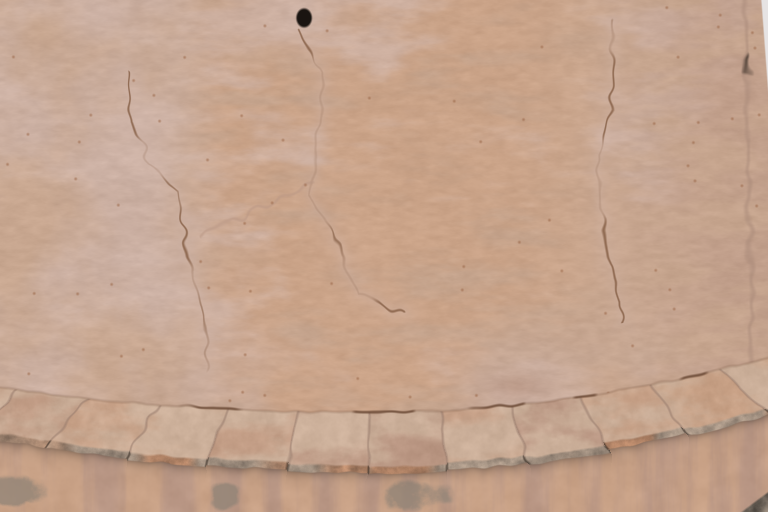
A Shadertoy shader for this texture:

```glsl
// A curved, weathered plaster wall with hairline cracks, standing on a stone ledge.
// Layered value noise tints the plaster; polylines cut the cracks; the ledge is
// bounded by two bowed curves and split into slabs. Units: canvas height = 1.

const vec3 PLASTER = vec3(0.785, 0.655, 0.565);
const vec3 OCHRE = vec3(0.790, 0.637, 0.530);
const vec3 CHALK = vec3(0.805, 0.700, 0.652);
const vec3 ROSE = vec3(0.725, 0.590, 0.520);
const vec3 STONE = vec3(0.800, 0.690, 0.605);
const vec3 GREY = vec3(0.560, 0.510, 0.460);
const vec3 RUST = vec3(0.610, 0.410, 0.290);
const vec3 DARK = vec3(0.200, 0.160, 0.130);
const vec3 SKY = vec3(0.900, 0.890, 0.890);
const vec2 HOLE = vec2(0.594, 0.965);
const float BOW_X = 0.723;        // lowest point of the ledge curves
const float SLAB_WIDTH = 0.158;
const float SLAB_START = 0.085;
const float LIP = 0.014;          // thickness of the slab fronts

// Main cracks, from top to bottom
const vec2 CRACK_LEFT[7] = vec2[7](vec2(.25, .86), vec2(.258, .765), vec2(.293, .678),
  vec2(.348, .625), vec2(.371, .473), vec2(.396, .404), vec2(.406, .277));
const vec2 CRACK_MID[7] = vec2[7](vec2(.586, .945), vec2(.629, .854), vec2(.625, .766),
  vec2(.605, .62), vec2(.654, .53), vec2(.701, .426), vec2(.787, .387));
const vec2 CRACK_RIGHT[7] = vec2[7](vec2(1.195, .96), vec2(1.195, .785), vec2(1.168, .697),
  vec2(1.178, .57), vec2(1.191, .482), vec2(1.213, .41), vec2(1.215, .37));

float hash(vec2 p) {
  vec3 q = fract(p.xyx * vec3(0.1031, 0.1030, 0.0973));
  q += dot(q, q.yzx + 33.33);
  return fract((q.x + q.y) * q.z);
}

float noise(vec2 p) {
  vec2 i = floor(p), f = fract(p);
  f = f * f * (3.0 - 2.0 * f);
  return mix(mix(hash(i), hash(i + vec2(1, 0)), f.x),
             mix(hash(i + vec2(0, 1)), hash(i + vec2(1, 1)), f.x), f.y);
}

float fbm(vec2 p) {
  float sum = 0.0, amp = 0.5;
  for (int i = 0; i < 5; i++) {
    sum += amp * noise(p);
    p = mat2(1.6, 1.2, -1.2, 1.6) * p + 17.3;
    amp *= 0.5;
  }
  return sum;
}

float segment(vec2 p, vec2 a, vec2 b) {
  vec2 d = b - a;
  return length(p - a - d * clamp(dot(p - a, d) / dot(d, d), 0.0, 1.0));
}

float polyline(vec2 p, vec2 pts[7]) {
  float d = 9.0;
  for (int i = 0; i < 6; i++) d = min(d, segment(p, pts[i], pts[i + 1]));
  return d;
}

float line(float d, float w) {
  return 1.0 - smoothstep(0.0, w + 1.0 / iResolution.y, d);
}

float spot(vec2 p, vec2 centre, vec2 radius) {
  vec2 q = (p - centre) / radius;
  return exp(-dot(q, q));
}

float bow(float x, float base, float left, float right) {
  float d = x - BOW_X;
  return base + d * d * (d < 0.0 ? left : right);
}

vec3 plaster(vec2 p) {
  // Broad tints: chalky left, ochre middle, rosy right
  float blotch = fbm(p * 4.0 + 3.0), brush = fbm(p * vec2(7.0, 26.0));
  float fine = fbm(p * vec2(45.0, 110.0));
  float left = 1.0 - smoothstep(0.30, 0.46, p.x + 0.16 * (blotch - 0.5));
  float middle = smoothstep(0.34, 0.45, p.x) * (1.0 - smoothstep(0.95, 1.3, p.x));
  vec3 c = mix(PLASTER, OCHRE, middle * smoothstep(0.25, 0.65, brush + 0.15 * p.y));
  c = mix(c, CHALK, left * smoothstep(0.28, 0.62, blotch) * 0.85);
  c = mix(c, CHALK, 0.75 * smoothstep(0.52, 0.72, 0.6 * blotch + 0.4 * brush + 0.06));
  c = mix(c, ROSE, 0.65 * smoothstep(1.1, 1.5, p.x) * smoothstep(0.3, 0.65, brush));
  c = mix(c, CHALK, 0.5 * smoothstep(0.45, 0.22, p.y) * smoothstep(0.3, 0.6, blotch));
  c = mix(c, CHALK, 0.7 * spot(p, HOLE, vec2(0.07, 0.06)));
  c = mix(c, ROSE, 0.7 * spot(p, vec2(1.01, 0.245), vec2(0.06, 0.025)));
  c += 0.07 * (fine - 0.5) + 0.045 * (brush - 0.5);

  // Cracks, each with a pale worn border
  vec2 q = p + 0.014 * (vec2(noise(p * 42.0), noise(p * 42.0 + 9.0)) - 0.5);
  float d = min(polyline(q, CRACK_LEFT), min(polyline(q, CRACK_MID), polyline(q, CRACK_RIGHT)));
  float branch = segment(q, vec2(0.61, 0.64), vec2(0.39, 0.54));
  float strength = 0.2 + 0.65 * smoothstep(0.35, 0.65, noise(p * 13.0));
  c = mix(c, CHALK, 0.4 * exp(-d * 65.0));
  c = mix(c, vec3(0.53, 0.38, 0.28), strength * line(d, 0.0022));
  c = mix(c, ROSE, 0.5 * line(branch, 0.003));

  // Sparse pits
  vec2 cell = floor(p * 24.0), f = fract(p * 24.0);
  vec2 at = 0.2 + 0.6 * vec2(hash(cell + 5.0), hash(cell + 21.0));
  c = mix(c, RUST, 0.6 * step(0.91, hash(cell)) * line(length(f - at) / 24.0, 0.003));

  // Drain hole, right-hand scar and the sky past the wall
  c = mix(c, DARK * 0.5, line(length((p - HOLE) * vec2(1.1, 0.9)) - 0.0135, 0.004));
  float scar = segment(q, vec2(1.462, 0.89), vec2(1.46, 0.86));
  c = mix(c, DARK, 0.75 * line(scar, 0.006));
  c = mix(c, ROSE * 0.9, 0.45 * line(abs(q.x - 1.455 - 0.02 * (1.0 - p.y)), 0.006));
  return mix(c, SKY, line(1.489 + 0.075 * (1.0 - p.y) - p.x, 0.002));
}

vec3 plinth(vec2 p, float edge) {
  float grain = fbm(p * 32.0), streak = fbm(p * vec2(30.0, 3.0));
  vec3 c = mix(OCHRE, ROSE, smoothstep(0.3, 0.7, streak)) + 0.07 * (grain - 0.5);
  float stain = spot(p, vec2(0.44, 0.03), vec2(0.04, 0.03)) + spot(p, vec2(0.03, 0.04), vec2(0.07, 0.035))
              + spot(p, vec2(0.79, 0.03), vec2(0.05, 0.035)) + 0.5 * spot(p, vec2(0.87, 0.03), vec2(0.035));
  c = mix(c, GREY, 0.75 * smoothstep(0.35, 0.6, stain * (0.4 + grain)));
  c *= 1.0 - 0.28 * exp(-max(edge - p.y, 0.0) * 100.0);
  return mix(c, GREY * (0.3 + grain), line(0.75 * (1.5 - p.x) + p.y - 0.035, 0.005) * step(1.4, p.x));
}

void mainImage(out vec4 fragColor, in vec2 fragCoord) {
  vec2 p = fragCoord / iResolution.y;
  p.x *= 1.5 * iResolution.y / iResolution.x;
  float px = 1.0 / iResolution.y, rough = noise(p * 38.0) - 0.5;
  float top = bow(p.x, 0.195, 0.09, 0.178) + 0.005 * rough;
  float bottom = bow(p.x, 0.078, 0.112, 0.187);

  // Slab joints fan out toward the viewer
  float depth = clamp((p.y - bottom) / (top - bottom), 0.0, 1.0);
  float u = (0.75 + (p.x - 0.75) * (1.0 + 0.15 * depth) + 0.012 * rough - SLAB_START) / SLAB_WIDTH;
  float id = floor(u), joint = (0.5 - abs(fract(u) - 0.5)) * SLAB_WIDTH;
  bottom += 0.009 * (hash(vec2(id, 4.0)) - 0.5) + 0.005 * rough;

  // Slab tops and their rough fronts
  float patches = fbm(p * vec2(9.0, 18.0) + id * 3.7), grain = fbm(p * 55.0);
  vec3 slab = mix(STONE, mix(OCHRE, ROSE, hash(vec2(id, 8.0))), smoothstep(0.38, 0.68, patches));
  slab += 0.09 * (grain - 0.5) + 0.03 * (hash(vec2(id, 2.0)) - 0.5);
  slab = mix(slab, ROSE * 0.82, 0.55 * line(joint, 0.003));
  vec3 front = mix(GREY, RUST, smoothstep(0.35, 0.65, noise(vec2(p.x * 9.0, id))));
  front = mix(front, STONE, 0.3) * (0.7 + 0.6 * grain);
  front = mix(front, DARK, 0.6 * line(joint, 0.003));
  slab = mix(front, slab, smoothstep(LIP - 0.003, LIP + 0.003, p.y - bottom));

  // Stack plinth, ledge and wall, with a broken dark seam at the wall foot
  vec3 c = mix(plinth(p, bottom), slab, smoothstep(-px, px, p.y - bottom));
  c = mix(c, plaster(p), smoothstep(-px, px, p.y - top));
  float seam = line(abs(p.y - top), 0.003) * (0.2 + 0.6 * smoothstep(0.6, 0.75, noise(p * vec2(14.0, 1.0))));
  c = mix(c, RUST * 0.65, seam);
  fragColor = vec4(clamp(c, 0.0, 1.0), 1.0);
}
```
